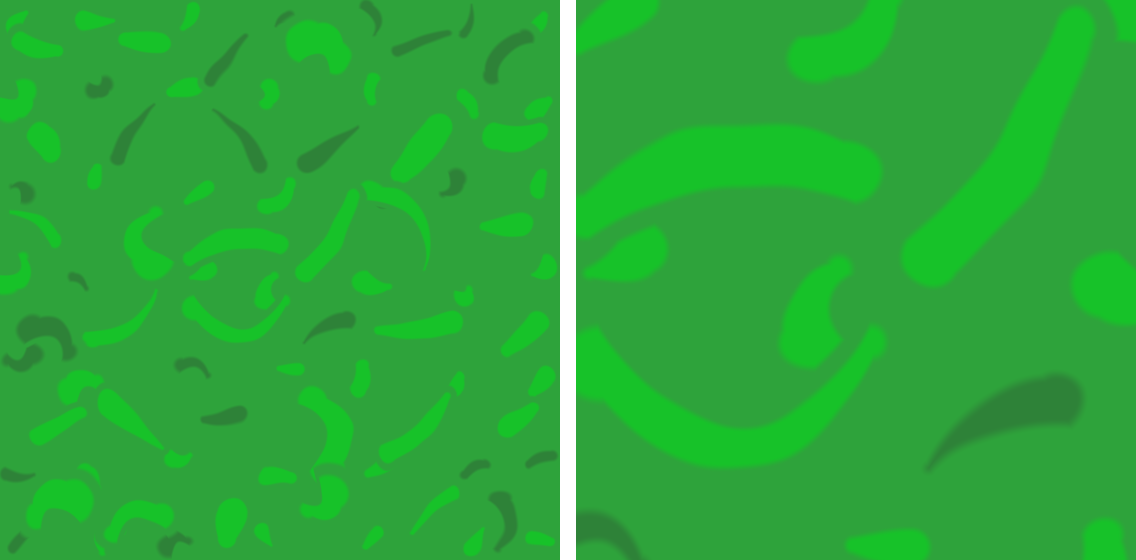
Left, the full canvas; right, a detail of the centre.
Write a three.js fragment shader that draws this pattern.

```glsl
// Loose painted dabs in bright and dark green scattered on a flat green ground.
// Large tapered, bent strokes sit in jittered grid cells; small dabs sit on the
// grid corners. Each stroke is a distance field, trimmed to keep clear of others.

varying vec2 vUv;

const vec3 GROUND = vec3(0.18, 0.64, 0.23);
const vec3 BRIGHT = vec3(0.09, 0.76, 0.16);
const vec3 DARK = vec3(0.18, 0.51, 0.22);

const float CELLS = 6.0;          // large strokes per side
const float DARK_SHARE = 0.32;    // part of the strokes that are dark
const float DARK_THIN = 0.74;     // dark strokes are thinner
const float GAP = 0.012;          // clear ground between strokes
const float MARGIN = 0.036;       // small dabs stay this far inside
const float MAIN_ANGLE = 0.55;    // favoured direction, radians
const float ANGLE_SPREAD = 1.7;
const float MAX_BEND = 0.85;
const float WOBBLE = 0.0045;      // hand-drawn unevenness of outlines
const float WOBBLE_SCALE = 24.0;
const float BRIGHT_SOFT = 0.0026;
const float DARK_SOFT = 0.0036;
const float FAR = 1.0;

float hash(vec2 p) {
  return fract(sin(dot(p, vec2(127.1, 311.7))) * 43758.5453);
}

float pick(vec2 id, float salt) {
  return hash(id + salt * vec2(17.3, 9.1));
}

float noise(vec2 p) {
  vec2 i = floor(p);
  vec2 f = fract(p);
  f = f * f * (3.0 - 2.0 * f);
  return mix(mix(hash(i), hash(i + vec2(1.0, 0.0)), f.x),
             mix(hash(i + vec2(0.0, 1.0)), hash(i + 1.0), f.x), f.y);
}

// Capsule along x, bent into a parabola, with a different radius at each end
float strokeDistance(vec2 p, float halfLen, float rStart, float rEnd, float bend) {
  float x = clamp(p.x, -halfLen, halfLen);
  vec2 spine = vec2(x, bend * (x * x / halfLen - 0.4 * halfLen));
  float slope = 2.0 * bend * x / halfLen;
  float t = 0.5 + 0.5 * x / halfLen;
  float radius = mix(rStart, rEnd, t) * (0.85 + 0.6 * t * (1.0 - t));
  return length(p - spine) / sqrt(1.0 + 0.7 * slope * slope) - radius;
}

// Random turn, taper and bend for one stroke
float dab(vec2 p, vec2 id, float halfLen, float radius) {
  float angle = MAIN_ANGLE + (pick(id, 1.0) + pick(id, 2.0) - 1.0) * ANGLE_SPREAD;
  angle += 3.14159 * step(0.5, pick(id, 3.0));
  float c = cos(angle);
  float s = sin(angle);
  p = vec2(c * p.x + s * p.y, c * p.y - s * p.x);
  float curl = 2.0 * pick(id, 4.0) - 1.0;
  float tip = mix(0.12, 1.1, pick(id, 5.0));
  return strokeDistance(p, halfLen, 1.2 * radius, tip * radius,
                        MAX_BEND * curl * abs(curl));
}

// Adds a stroke to the bright (x) or dark (y) field, cut clear of earlier ones
void addStroke(inout vec2 field, float d, bool isDark) {
  d = max(d, GAP - min(field.x, field.y));
  if (isDark) field.y = min(field.y, d);
  else field.x = min(field.x, d);
}

void main() {
  vec2 wob = vec2(noise(vUv * WOBBLE_SCALE), noise(vUv * WOBBLE_SCALE + 41.7));
  vec2 p = vUv + (wob - 0.5) * 2.0 * WOBBLE;
  vec2 field = vec2(FAR);

  // Large strokes, shorter in the outer ring of cells
  for (int j = -1; j <= 1; j++) {
    for (int i = -1; i <= 1; i++) {
      vec2 id = floor(vUv * CELLS) + vec2(float(i), float(j));
      vec2 fromMid = abs(id + 0.5 - 0.5 * CELLS);
      float ring = max(fromMid.x, fromMid.y);
      if (ring > 0.5 * CELLS) continue;
      bool isDark = pick(id, 6.0) < DARK_SHARE;
      float longness = pick(id, 7.0);
      float edge = step(0.5 * CELLS - 1.0, ring);
      float halfLen = mix(0.032, 0.086, longness) * mix(1.0, 0.6, edge);
      float radius = mix(0.025, 0.013, longness) * mix(0.75, 1.25, pick(id, 8.0));
      if (isDark) radius *= DARK_THIN;
      vec2 jitter = vec2(pick(id, 9.0), pick(id, 10.0)) - 0.5;
      vec2 center = (id + 0.5 + 0.26 * jitter) / CELLS;
      addStroke(field, dab(p - center, id, halfLen, radius), isDark);
    }
  }

  // Small dabs on the grid corners
  for (int j = -1; j <= 1; j++) {
    for (int i = -1; i <= 1; i++) {
      vec2 node = floor(vUv * CELLS + 0.5) + vec2(float(i), float(j));
      vec2 fromMid = abs(node - 0.5 * CELLS);
      if (max(fromMid.x, fromMid.y) > 0.5 * CELLS + 0.1) continue;
      vec2 id = node + 60.0;
      bool isDark = pick(id, 6.0) < DARK_SHARE;
      float halfLen = mix(0.010, 0.028, pick(id, 7.0));
      float radius = mix(0.010, 0.017, pick(id, 8.0));
      if (isDark) radius *= DARK_THIN;
      vec2 jitter = vec2(pick(id, 9.0), pick(id, 10.0)) - 0.5;
      vec2 center = clamp((node + 0.3 * jitter) / CELLS, MARGIN, 1.0 - MARGIN);
      addStroke(field, dab(p - center, id, halfLen, radius), isDark);
    }
  }

  // Soft brush edges
  vec3 color = mix(DARK, GROUND, smoothstep(-DARK_SOFT, DARK_SOFT, field.y));
  color = mix(BRIGHT, color, smoothstep(-BRIGHT_SOFT, BRIGHT_SOFT, field.x));
  gl_FragColor = vec4(color, 1.0);
}
```
